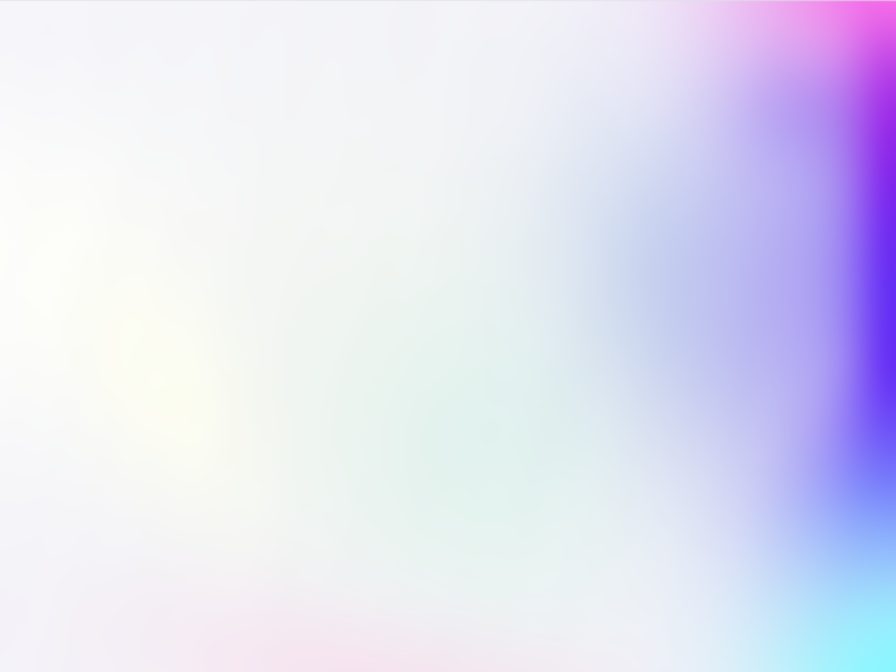
Reproduce this background procedurally as a Shadertoy shader.

```glsl
// A pale mesh gradient: a near-white field that drifts into mint, slate and lilac.
// Rotated gaussian glows are layered from back to front, then a saturated band
// follows the right edge, ending in a pink corner above and a cyan one below.

const vec2 FRAME = vec2(4.0 / 3.0, 1.0);   // composition space, origin lower left

// Soft elliptical falloff: 1 at the centre, radii along and across the angle.
float glow(vec2 p, vec2 centre, vec2 radii, float angle) {
    float c = cos(angle), s = sin(angle);
    vec2 d = p - centre;
    vec2 q = vec2(c * d.x + s * d.y, c * d.y - s * d.x) / radii;
    return exp(-dot(q, q));
}

vec2 hashGradient(vec2 cell) {
    float h = fract(sin(dot(cell, vec2(127.1, 311.7))) * 4375.85);
    return vec2(cos(6.2832 * h), sin(6.2832 * h));
}

float gradientNoise(vec2 p) {
    vec2 i = floor(p), f = fract(p);
    vec2 u = f * f * f * (f * (f * 6.0 - 15.0) + 10.0);
    vec2 e = vec2(0.0, 1.0);
    float a = dot(hashGradient(i), f);
    float b = dot(hashGradient(i + e.yx), f - e.yx);
    float c = dot(hashGradient(i + e.xy), f - e.xy);
    float d = dot(hashGradient(i + e.yy), f - e.yy);
    return mix(mix(a, b, u.x), mix(c, d, u.x), u.y);
}

// Near-white left side with warm and rosy tints.
vec3 paleField(vec2 p) {
    const vec3 mist    = vec3(0.955, 0.955, 0.978);
    const vec3 white   = vec3(1.0, 1.0, 0.99);
    const vec3 neutral = vec3(0.95, 0.96, 0.94);
    const vec3 ivory   = vec3(1.0, 1.0, 0.94);
    const vec3 rose    = vec3(0.97, 0.88, 0.935);
    vec3 col = mist;
    col = mix(col, white,   0.9 * glow(p, vec2(0.0, 0.60), vec2(0.40, 0.28), 0.0));
    col = mix(col, neutral, 0.9 * glow(p, vec2(0.58, 0.45), vec2(0.38, 0.40), 0.0));
    col = mix(col, ivory,   0.75 * glow(p, vec2(0.25, 0.42), vec2(0.22, 0.12), -1.05));
    col = mix(col, rose,    0.9 * glow(p, vec2(0.60, -0.03), vec2(0.38, 0.12), -0.2));
    return col;
}

// Cool lobe that fills the right half.
vec3 coolLobe(vec3 col, vec2 p) {
    const vec3 mint       = vec3(0.875, 0.95, 0.93);
    const vec3 slate      = vec3(0.78, 0.84, 0.93);
    const vec3 lilac      = vec3(0.68, 0.64, 0.95);
    const vec3 periwinkle = vec3(0.60, 0.50, 0.94);
    col = mix(col, mint,       0.85 * glow(p, vec2(0.74, 0.34), vec2(0.24, 0.25), 0.0));
    col = mix(col, slate,      0.95 * glow(p, vec2(1.03, 0.57), vec2(0.27, 0.19), -1.22));
    col = mix(col, lilac,      glow(p, vec2(1.24, 0.58), vec2(0.20, 0.38), 0.0));
    col = mix(col, periwinkle, 0.6 * glow(p, vec2(1.23, 0.84), vec2(0.13, 0.10), 0.0));
    return col;
}

// Saturated band on the right edge, wider and bluer toward the bottom.
vec3 edgeBand(vec3 col, vec2 p) {
    const vec3 purple = vec3(0.56, 0.13, 0.91);
    const vec3 indigo = vec3(0.40, 0.18, 0.96);
    const vec3 azure  = vec3(0.48, 0.55, 0.99);
    float low = 1.0 - smoothstep(0.18, 0.48, p.y);
    vec3 tint = mix(indigo, purple, smoothstep(0.55, 0.85, p.y));
    tint = mix(tint, azure, low);
    float q = (FRAME.x - p.x) / mix(0.072, 0.15, low);
    return mix(col, tint, exp(-q * q) * smoothstep(-0.05, 0.3, p.y));
}

vec3 corners(vec3 col, vec2 p) {
    const vec3 pink = vec3(1.0, 0.45, 0.91);
    const vec3 cyan = vec3(0.52, 0.97, 1.0);
    col = mix(col, pink, glow(p, vec2(1.36, 1.04), vec2(0.25, 0.15), 0.0));
    return mix(col, cyan, glow(p, vec2(1.36, -0.03), vec2(0.21, 0.19), 0.0));
}

void mainImage(out vec4 fragColor, in vec2 fragCoord) {
    vec2 p = fragCoord / iResolution.xy * FRAME;
    vec3 col = corners(edgeBand(coolLobe(paleField(p), p), p), p);

    // Faint slanted streaks
    vec2 streak = vec2(p.x * 14.0 - p.y * 3.0, p.y * 3.0 + p.x);
    col += 0.006 * gradientNoise(streak);

    // Hairline along the top
    const vec3 hairline = vec3(0.87, 0.88, 0.90);
    col = mix(col, hairline, 0.6 * smoothstep(0.997, 0.9995, p.y));

    fragColor = vec4(clamp(col, 0.0, 1.0), 1.0);
}
```
